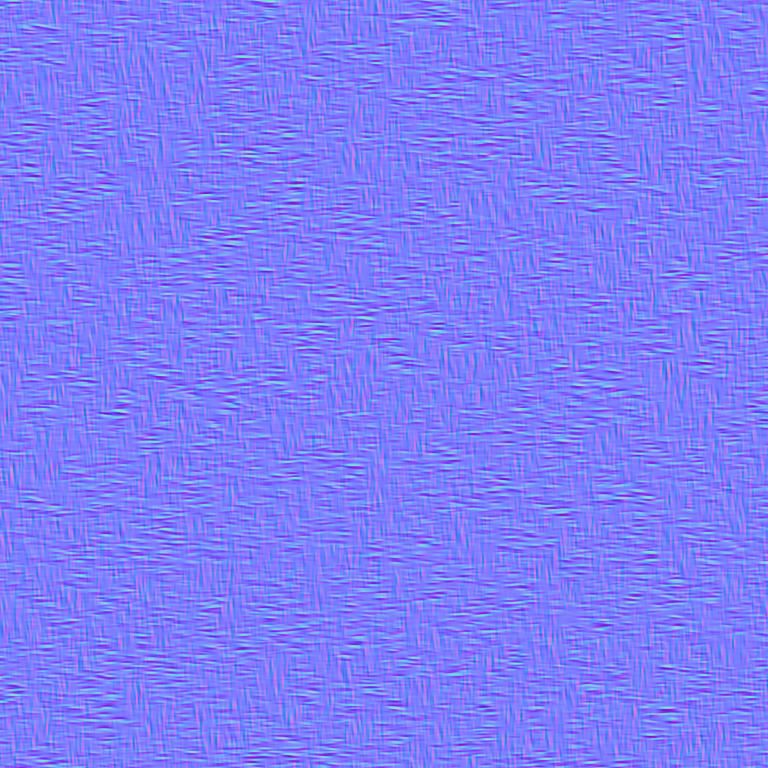
This texture map is drawn by a Shadertoy shader. Its source:

```glsl
// Tangent-space normal map of a coarse linen weave made of short crossing fibres.

vec3 hash3(vec2 p) {
    vec3 q = fract(p.xyx * vec3(0.1031, 0.1030, 0.0973));
    q += dot(q, q.yxz + 33.33);
    return fract((q.xxy + q.yzz) * q.zyx);
}

// Cellular noise: one soft signed bump per cell, stretched by the cell shape.
// Returns the slope in xy (relative to the cell width) and the height in z.
vec3 fibres(vec2 p, vec2 cells, float seed) {
    vec2 q = p * cells;
    vec2 id = floor(q);
    vec3 sum = vec3(0.0);
    for (int j = -1; j <= 1; j++)
    for (int i = -1; i <= 1; i++) {
        vec2 cell = id + vec2(i, j);
        vec3 rnd = hash3(cell + seed);
        vec2 d = q - cell - rnd.xy;
        float tilt = 0.7 * (fract(rnd.z * 17.0) - 0.5);
        d.x += tilt * d.y;
        float bump = (2.0 * rnd.z - 1.0) * exp(-5.0 * dot(d, d));
        vec2 slope = -10.0 * bump * vec2(d.x, d.y + tilt * d.x);
        sum += vec3(slope * cells / cells.x, bump);
    }
    return sum;
}

void mainImage(out vec4 fragColor, in vec2 fragCoord) {
    vec2 p = fragCoord / iResolution.y;

    // Patches where either the upright or the level fibres dominate
    float patchHeight = fibres(p, vec2(34.0), 71.0).z;
    float upright = clamp(0.52 + 1.1 * patchHeight, 0.08, 1.0);
    float level = clamp(0.52 - 1.1 * patchHeight, 0.08, 1.0);

    // Slopes of the two crossing thread layers
    vec2 warp = fibres(p, vec2(240.0, 52.0), 13.0).xy;
    vec2 weft = fibres(p.yx, vec2(240.0, 52.0), 157.0).yx;
    vec2 slope = 0.38 * upright * warp + 0.52 * level * weft;

    // Pack the unit normal into colour
    vec3 normal = normalize(vec3(-slope - vec2(0.015), 1.0));
    fragColor = vec4(0.5 + 0.5 * normal, 1.0);
}
```
